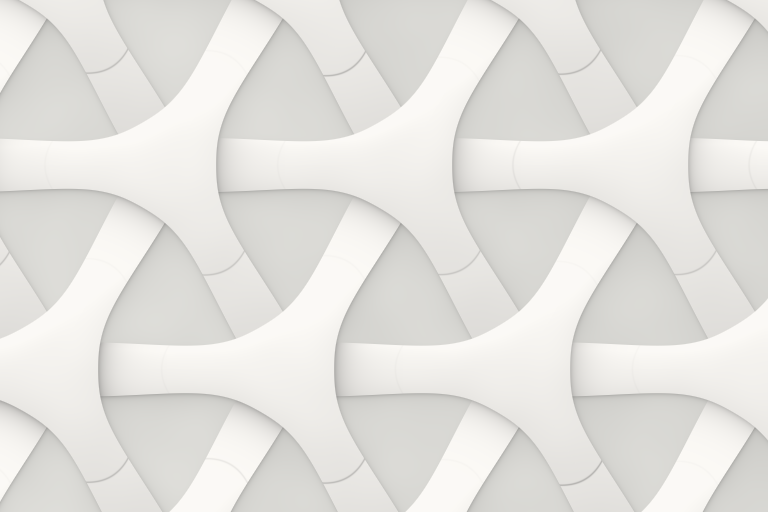
Give the GLSL for this pattern, as a Shadertoy shader.

```glsl
#define COLUMNS 3.254
#define ANCHOR vec2(1.708, 1.470)
#define ROW_STEP 0.866
#define ARM_WIDTH 0.095
#define ARM_LENGTH 0.92
#define ARM_FLARE 0.02
#define BLEND 0.085
#define SEAM_AT 0.52
#define LIGHT vec2(-0.5, 0.866)
#define CAST_SHADOW 0.24
#define CONTACT_SHADOW 0.17
#define WARM_WHITE vec3(1.0, 0.992, 0.977)

float hash(vec2 p) {
    return fract(sin(dot(p, vec2(127.1, 311.7))) * 43758.5);
}

vec2 gradientAt(vec2 cell) {
    float angle = 6.2832 * hash(cell);
    return vec2(cos(angle), sin(angle));
}

float gradientNoise(vec2 p) {
    vec2 i = floor(p), f = p - i;
    vec2 u = f * f * f * (f * (f * 6.0 - 15.0) + 10.0);
    vec2 e = vec2(1.0, 0.0);
    float low = mix(dot(gradientAt(i), f),
                    dot(gradientAt(i + e), f - e), u.x);
    float high = mix(dot(gradientAt(i + e.yx), f - e.yx),
                     dot(gradientAt(i + 1.0), f - 1.0), u.x);
    return mix(low, high, u.y);
}

vec2 armDirection(int arm) {
    float angle = 1.0472 * float(2 * arm + 1);
    return vec2(cos(angle), sin(angle));
}

// Three flared arms melted together at the hub
float tripodDistance(vec2 q) {
    float sum = 0.0;
    for (int arm = 0; arm < 3; arm++) {
        vec2 dir = armDirection(arm);
        float t = clamp(dot(q, dir), 0.0, ARM_LENGTH);
        float d = length(q - dir * t) - ARM_FLARE * smoothstep(0.3, 0.85, t);
        sum += exp(-d / BLEND);
    }
    return -BLEND * log(sum) - ARM_WIDTH;
}

vec2 tripodNormal(vec2 q) {
    vec2 e = vec2(0.004, 0.0);
    return normalize(vec2(tripodDistance(q + e) - tripodDistance(q - e),
                          tripodDistance(q + e.yx) - tripodDistance(q - e.yx)) + 1e-6);
}

// Bowed joint lines, clearest on the lower right arm
float seamTone(vec2 q, vec2 id, float pixel) {
    float tone = 0.0;
    for (int arm = 0; arm < 3; arm++) {
        vec2 dir = armDirection(arm);
        float along = dot(q, dir);
        float across = dot(q, vec2(-dir.y, dir.x));
        float wear = hash(id + float(arm) * 7.3);
        float strength = arm == 2 ? 0.09 + 0.09 * wear
                                  : 0.015 + 0.11 * smoothstep(0.8, 1.0, wear);
        float offset = along + 3.0 * across * across - SEAM_AT - 0.04 * (wear - 0.5);
        float onArm = step(abs(across), 0.16) * step(0.0, along);
        float width = max(0.004, pixel);
        tone -= onArm * strength * exp(-offset * offset / (width * width));
        if (arm == 2) tone += onArm * 0.014 * smoothstep(-pixel, pixel, offset);
    }
    return tone;
}

float tripodTone(vec2 q, vec2 id, float d, vec2 normal, float pixel) {
    float edge = clamp(1.0 + d / 0.13, 0.0, 1.0);
    float tone = 0.954 + 0.13 * q.y + 0.035 * edge * edge * dot(normal, LIGHT);
    tone += 0.012 * (hash(id) - 0.5) + 0.008 * gradientNoise(q * 5.0 + id * 3.7);
    return min(tone, 0.986) + seamTone(q, id, pixel);
}

void mainImage(out vec4 fragColor, in vec2 fragCoord) {
    float pixel = COLUMNS / iResolution.x;
    vec2 p = fragCoord * pixel;
    vec2 lattice = p - ANCHOR;
    float row = floor(lattice.y / ROW_STEP + 0.5);

    vec3 color = vec3(0.0);
    float visible = 1.0, soft = 1.0, contact = 1.0, lastKey = -1.0;

    // Nearest hub lies on top: composite the layers front to back
    for (int layer = 0; layer < 4; layer++) {
        float key = 1e3;
        vec2 q = vec2(0.0), id = vec2(0.0);
        for (int n = 0; n < 9; n++) {
            float j = row + float(n / 3 - 1);
            float i = floor(lattice.x - 0.5 * j + 0.5) + float(n % 3 - 1);
            vec2 offset = lattice - vec2(i + 0.5 * j, j * ROW_STEP);
            float k = length(offset) + 1e-4 * float(n);
            if (k > lastKey && k < key) {
                key = k;
                q = offset;
                id = vec2(i, j);
            }
        }
        lastKey = key;

        float d = tripodDistance(q);
        vec2 normal = tripodNormal(q);
        float cover = clamp(0.5 - d / pixel, 0.0, 1.0);
        float tone = tripodTone(q, id, d, normal, pixel) * soft * contact;
        color += visible * cover * tone * WARM_WHITE;
        visible *= 1.0 - cover;

        // Shade falls away from the light onto the layers below
        float away = 0.5 - 0.5 * dot(normal, LIGHT);
        float reach = max(d, 0.0);
        float depth = CAST_SHADOW * (0.8 + 0.4 * hash(id + 4.1));
        soft *= 1.0 - depth * away * exp(-reach / 0.055);
        contact *= 1.0 - CONTACT_SHADOW * away * exp(-reach / 0.008);
    }

    // Clouded backdrop
    float cloud = gradientNoise(p * vec2(2.2, 3.0)) + 0.5 * gradientNoise(p * 5.3 + 9.0);
    float backTone = 0.868 + 0.02 * cloud - 0.006 * p.x;
    vec3 back = backTone * vec3(1.0, 0.997, 0.978) * mix(1.0, soft, 0.3) * contact;
    fragColor = vec4(color + visible * back, 1.0);
}
```
